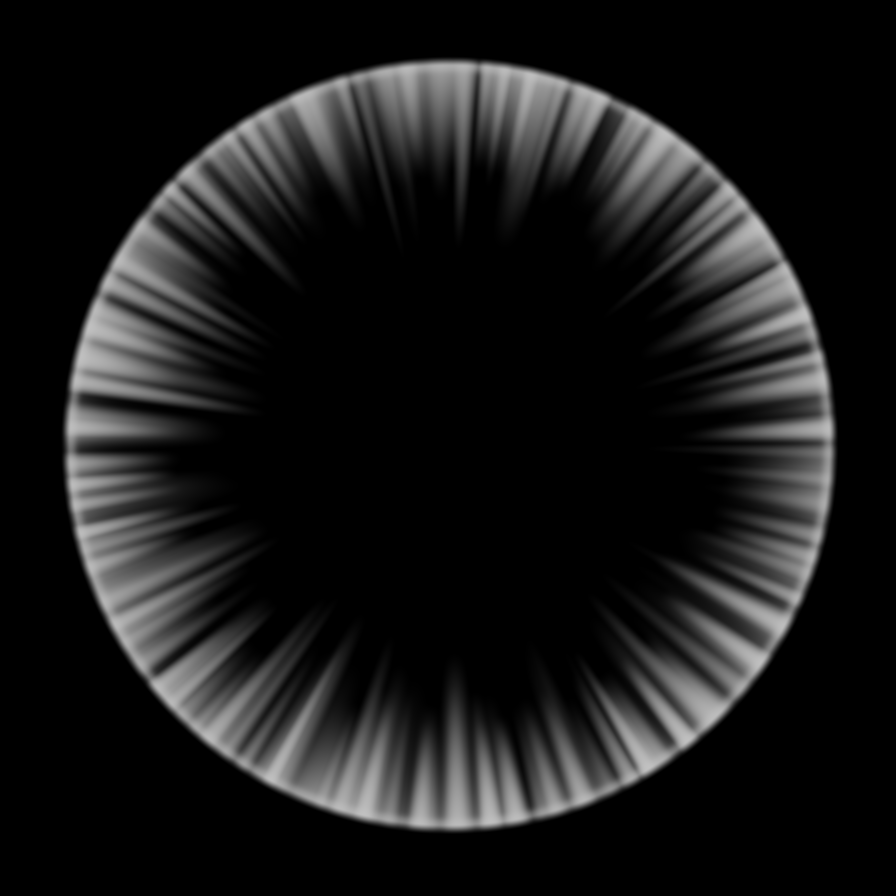
A Shadertoy shader for this background:

```glsl
// A dark disc whose glowing rim sheds soft grey rays toward its centre.
// Three layers of angular cells each hold one jittered ray per cell;
// their light is summed with a rim glow and softly saturated.

#define CENTER vec2(0.002, 0.003)  // offset from the canvas centre
#define RADIUS 0.429
#define EDGE_SOFTNESS 0.006
#define RING_GLOW 0.55
#define RING_WIDTH 0.006
#define RIM_GLOW 0.4
#define RIM_DEPTH 0.028
#define RAY_LENGTH vec2(0.12, 0.23)
#define RAY_HALF_WIDTH vec2(0.34, 0.62)
#define RAY_STRENGTH vec2(0.15, 1.45)
#define FADE_POWER 1.5
#define PEAK_LIGHT 0.78

const float TAU = 6.28318;

// Three independent random values for one cell of one layer
vec3 hash3(vec2 cell) {
    vec3 q = fract(cell.xyx * vec3(0.1031, 0.1030, 0.0973));
    q += dot(q, q.yxz + 33.33);
    return fract((q.xxy + q.yzz) * q.zyx);
}

// Light from one ring of cells; turn is the angle from 0 to 1
float rayLayer(float turn, float depth, float count, float seed) {
    float x = turn * count;
    float light = 0.0;
    for (int i = -1; i <= 1; i++) {
        float cell = floor(x) + float(i);
        vec2 id = vec2(mod(cell, count) + 1.0, seed);
        vec3 shape = hash3(id);
        vec3 tone = hash3(id + vec2(17.0, 41.0));

        float middle = cell + mix(0.2, 0.8, shape.x);
        float halfWidth = mix(RAY_HALF_WIDTH.x, RAY_HALF_WIDTH.y, shape.y);
        float reach = mix(RAY_LENGTH.x, RAY_LENGTH.y, shape.z * shape.z);
        float across = 1.0 - smoothstep(0.0, halfWidth, abs(x - middle));
        float along = pow(clamp(1.0 - depth / reach, 0.0, 1.0), FADE_POWER);
        light += across * along * mix(RAY_STRENGTH.x, RAY_STRENGTH.y, tone.x);
    }
    return light;
}

void mainImage(out vec4 fragColor, in vec2 fragCoord) {
    float size = min(iResolution.x, iResolution.y);
    vec2 p = (fragCoord - 0.5 * iResolution.xy) / size - CENTER;
    float r = length(p);
    float angle = atan(p.y, p.x);
    float turn = fract(angle / TAU);
    float depth = max(RADIUS - r, 0.0);

    // Rays, from broad to fine
    float light = 0.0;
    for (int i = 0; i < 3; i++) {
        float layer = float(i);
        float count = floor(46.0 * pow(1.45, layer));
        light += rayLayer(turn, depth, count, 7.0 + 13.0 * layer);
    }
    light *= 1.0 + 0.12 * cos(3.0 * (angle - 0.87));

    // Glow that gathers at the rim, and a soft ring along it
    light += RIM_GLOW * exp(-depth / RIM_DEPTH);
    float ringOffset = (r - RADIUS + RING_WIDTH) / RING_WIDTH;
    light += RING_GLOW * exp(-ringOffset * ringOffset);

    // Soft saturation and the outer edge
    float disc = 1.0 - smoothstep(-EDGE_SOFTNESS, EDGE_SOFTNESS, r - RADIUS);
    float grey = PEAK_LIGHT * (1.0 - exp(-light)) * disc;
    grey = max(grey - 0.006, 0.0);
    fragColor = vec4(vec3(grey), 1.0);
}
```
